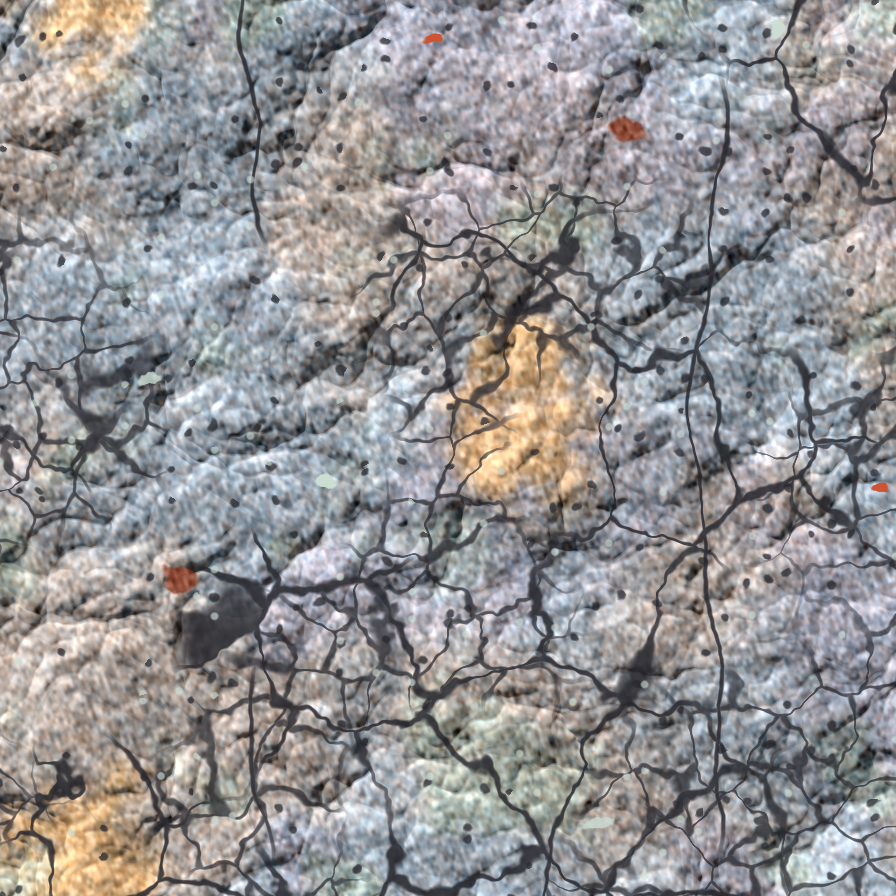
This texture is drawn by a Shadertoy shader. Its source:

```glsl
// Weathered grey rock face: warped cellular domes form a lumpy relief lit from
// the upper left, cut by branching cracks and two long upright seams, then
// stained with ochre and sprinkled with grain, pits and small stone chips.

const vec3 COOL_GREY = vec3(0.575, 0.612, 0.650);
const vec3 WARM_GREY = vec3(0.640, 0.600, 0.575);
const vec3 MAUVE_GREY = vec3(0.590, 0.570, 0.625);
const vec3 LICHEN = vec3(0.580, 0.640, 0.580);
const vec3 OCHRE = vec3(0.820, 0.640, 0.430);
const vec3 RUST = vec3(0.560, 0.270, 0.180);
const vec3 RED_CHIP = vec3(0.800, 0.330, 0.200);
const vec3 PALE_CHIP = vec3(0.800, 0.870, 0.830);
const vec3 CRACK_DARK = vec3(0.150, 0.150, 0.175);
const vec2 LIGHT_DIR = vec2(-0.51, 0.86);

float hash(vec2 p) {
    vec3 q = fract(p.xyx * 0.1031);
    q += dot(q, q.yzx + 33.33);
    return fract((q.x + q.y) * q.z);
}

float noise(vec2 p) {
    vec2 i = floor(p), f = fract(p);
    f = f * f * (3.0 - 2.0 * f);
    vec2 e = vec2(1.0, 0.0);
    return mix(mix(hash(i), hash(i + e), f.x),
               mix(hash(i + e.yx), hash(i + e.xx), f.x), f.y);
}

float fbm(vec2 p) {
    float sum = 0.0, amp = 0.5;
    for (int i = 0; i < 5; i++) {
        sum += amp * noise(p);
        p = mat2(1.6, 1.2, -1.2, 1.6) * p + 7.3;
        amp *= 0.5;
    }
    return sum;
}

// Cellular noise: nearest distance, second distance, cell id
vec3 cells(vec2 p) {
    vec2 base = floor(p);
    vec3 r = vec3(9.0, 9.0, 0.0);
    for (int y = -1; y <= 1; y++)
    for (int x = -1; x <= 1; x++) {
        vec2 c = base + vec2(x, y);
        float id = hash(c + 3.7);
        float d = length(c + vec2(id, hash(c + 51.3)) - p);
        if (d < r.x) r = vec3(d, r.x, id);
        else r.y = min(r.y, d);
    }
    return r;
}

vec2 warp(vec2 p, float freq, float amount) {
    return p + amount * (vec2(fbm(p * freq), fbm(p * freq + 19.1)) - 0.5);
}

float dome(vec2 p) {
    float d = cells(p).x;
    return 1.0 - d * d;
}

float relief(vec2 p) {
    vec2 q = warp(p, 7.0, 0.17);
    return 0.042 * dome(q * 5.0 + 2.0) + 0.019 * dome(q * 12.0)
         + 0.009 * dome(q * 28.0) + 0.045 * fbm(p * 9.0 + 4.0);
}

// Ragged cell borders, broken up by a noise mask
float cracks(vec2 p, float scale, float width, float cover) {
    vec3 c = cells(warp(p, 9.0, 0.12) * scale);
    float thickness = width * (0.35 + 1.3 * noise(p * 25.0 + scale));
    float line = 1.0 - smoothstep(0.3 * thickness, thickness, (c.y - c.x) / scale);
    return line * smoothstep(cover, cover + 0.15, noise(p * 5.0 + scale));
}

// Long upright fracture wandering around a given x
float seam(vec2 p, float x) {
    float path = x + 0.014 * sin(p.y * 9.0 + x * 8.0) + 0.005 * sin(p.y * 31.0)
               + 0.022 * (fbm(p.yy * vec2(12.0, 3.0) + x * 40.0) - 0.5);
    float width = 0.0015 + 0.0035 * noise(vec2(p.y * 30.0, x * 9.0));
    float line = 1.0 - smoothstep(0.3 * width, width, abs(p.x - path));
    return line * smoothstep(0.22, 0.42, noise(vec2(p.y * 6.0, x * 17.0)));
}

// Squared elliptical distance to spots staggered half a canvas apart
float spots(vec2 p, vec2 centre, vec2 radii) {
    float d = 1e3;
    for (int k = 0; k < 2; k++) {
        vec2 e = (fract(p - centre - 0.5 * float(k) + 0.5) - 0.5) / radii;
        d = min(d, dot(e, e));
    }
    return d;
}

float chip(vec2 p, vec2 centre, vec2 radii) {
    return 1.0 - smoothstep(0.6, 1.2, spots(warp(p, 45.0, 0.022), centre, radii));
}

float fleck(vec2 p, float rarity, float radius) {
    vec3 c = cells(p);
    return step(rarity, c.z) * (1.0 - smoothstep(0.5 * radius, radius, c.x));
}

void mainImage(out vec4 fragColor, in vec2 fragCoord) {
    vec2 p = fragCoord / iResolution.y;

    // Broad mineral tints
    vec3 col = mix(COOL_GREY, WARM_GREY, smoothstep(0.36, 0.62, fbm(p * 5.0 + 11.0)));
    col = mix(col, MAUVE_GREY, 0.6 * smoothstep(0.5, 0.68, fbm(p * 6.0 + 37.0)));
    col = mix(col, LICHEN, 0.6 * smoothstep(0.52, 0.7, fbm(p * 8.0 + 71.0)));
    float glow = exp(-spots(p, vec2(0.09, 0.04), vec2(0.085, 0.12)));
    float stain = smoothstep(0.42, 0.72, fbm(p * 22.0 + 5.0) * 0.75 + 0.42 * glow);
    col = mix(col, OCHRE, 0.75 * stain * smoothstep(0.08, 0.5, glow));

    // Directional light and deep hollows
    float eps = 0.004;
    float lit = (relief(p) - relief(p + LIGHT_DIR * eps)) / eps;
    col *= 1.0 + 0.48 * clamp(lit, -0.9, 0.75);
    col *= 1.0 - 0.35 * smoothstep(0.35, 0.85, -lit);
    col *= 0.90 + 0.26 * fbm(p * 14.0 + 29.0);

    // Slanted crystalline grain
    vec2 g = mat2(0.94, -0.34, 0.34, 0.94) * p;
    float grain = 0.26 * (noise(g * vec2(245.0, 160.0)) - 0.5)
                + 0.18 * (noise(g * vec2(120.0, 90.0) + 8.0) - 0.5)
                + 0.14 * (0.45 - cells(g * 95.0).x);
    col += grain;
    col += 0.07 * (noise(g * 170.0 + 60.0) - 0.5) * vec3(1.0, -0.2, -1.0);

    // Fractures
    float fracture = max(cracks(p, 6.5, 0.009, 0.46), 0.85 * cracks(p + 3.1, 15.0, 0.007, 0.52));
    for (int k = 0; k < 2; k++) fracture = max(fracture, seam(p, 0.29 + 0.5 * float(k)));
    col = mix(col, CRACK_DARK, 0.85 * fracture);

    // Pits, flecks and loose chips
    col = mix(col, CRACK_DARK, 0.75 * fleck(warp(p, 30.0, 0.02) * 42.0, 0.88, 0.26));
    col = mix(col, PALE_CHIP, 0.65 * fleck(p * 50.0 + 9.0, 0.965, 0.28));
    col = mix(col, RUST + 0.8 * grain, 0.85 * chip(p, vec2(0.20, 0.355), vec2(0.022, 0.016)));
    col = mix(col, RED_CHIP, chip(p, vec2(0.48, 0.957), vec2(0.010, 0.006)));
    col = mix(col, PALE_CHIP, chip(p, vec2(0.365, 0.465), vec2(0.008, 0.009)));
    col = mix(col, PALE_CHIP, 0.8 * chip(p, vec2(0.165, 0.58), vec2(0.016, 0.007)));

    fragColor = vec4(clamp(col, 0.0, 1.0), 1.0);
}
```
